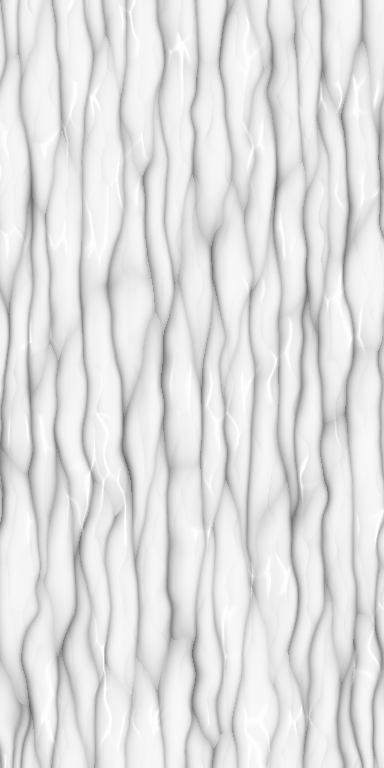
Reproduce this texture procedurally as a Shadertoy shader.

```glsl
#define STRIPS vec2(14.0, 2.1)   // strips per canvas width, across and along
#define FLAKES vec2(21.0, 7.0)   // finer flakes on the strips
#define JITTER 0.85
#define WAVER 0.24
#define GROOVE_DEPTH 0.43
#define LEFT_SHADOW 0.105
#define RIGHT_SHADOW 0.060
#define FLAKE_DEPTH 0.035
#define GLEAM 0.22
#define PAPER 0.978

float hash(vec2 p) {
    vec3 h = fract(vec3(p.xyx) * 0.1031);
    h += dot(h, h.yzx + 33.33);
    return fract((h.x + h.y) * h.z);
}

float noise(vec2 p) {
    vec2 cell = floor(p), f = fract(p);
    f = f * f * (3.0 - 2.0 * f);
    float low = mix(hash(cell), hash(cell + vec2(1, 0)), f.x);
    float high = mix(hash(cell + vec2(0, 1)), hash(cell + vec2(1, 1)), f.x);
    return mix(low, high, f.y);
}

// Offset from q to a scattered seed; every column is shifted along its length
vec2 seedOffset(vec2 q, vec2 neighbour) {
    float column = floor(q.x) + neighbour.x;
    float shift = hash(vec2(column, 71.0));
    float row = floor(q.y + shift) + neighbour.y;
    vec2 id = vec2(column, row);
    vec2 jitter = vec2(hash(id + 13.0), hash(id + 47.0)) - 0.5;
    return id + 0.5 + JITTER * jitter - vec2(0.0, shift) - q;
}

// Shadow gathered from all borders of the cell that holds q
float grooves(vec2 q, float leftWidth, float rightWidth) {
    vec2 nearest = vec2(9.0);
    for (int i = -2; i <= 2; i++)
        for (int j = -1; j <= 1; j++) {
            vec2 seed = seedOffset(q, vec2(i, j));
            if (dot(seed, seed) < dot(nearest, nearest)) nearest = seed;
        }
    float shadow = 0.0;
    for (int i = -2; i <= 2; i++)
        for (int j = -1; j <= 1; j++) {
            vec2 seed = seedOffset(q, vec2(i, j));
            vec2 gap = seed - nearest;
            if (dot(gap, gap) < 1e-5) continue;
            vec2 normal = normalize(gap);
            float d = dot(0.5 * (seed + nearest), normal);
            float width = mix(leftWidth, rightWidth, smoothstep(-0.6, 0.6, normal.x));
            float steepness = mix(0.2, 1.0, normal.x * normal.x);
            shadow += steepness * exp(-sqrt(d * d + 0.0003) / width);
        }
    return shadow;
}

void mainImage(out vec4 fragColor, in vec2 fragCoord) {
    vec2 p = fragCoord / iResolution.x;

    // Wavering strips
    vec2 q = p * STRIPS;
    q.x += WAVER * 2.0 * (noise(p * vec2(12.0, 7.0)) - 0.5);
    q.x += WAVER * 0.7 * (noise(p * vec2(20.0, 17.0) + 31.0) - 0.5);
    q.y += 0.25 * (noise(p * vec2(18.0, 6.0) + 57.0) - 0.5);

    // Grooves, deeper in some stretches than in others
    float depth = GROOVE_DEPTH * mix(0.45, 1.55, noise(p * vec2(15.0, 4.0) + 83.0));
    float shadow = depth * grooves(q, LEFT_SHADOW, RIGHT_SHADOW);
    shadow = 0.75 * (1.0 - exp(-shadow / 0.75));

    // Faint flakes and streaks on the faces
    vec2 flakePos = p * FLAKES + vec2(0.6, 0.3) * noise(p * vec2(25.0, 16.0));
    float flake = grooves(flakePos, 0.22, 0.04);
    float streak = noise(p * vec2(55.0, 6.0) + 19.0);
    float value = PAPER - shadow - FLAKE_DEPTH * flake * streak - 0.015 * streak;

    // Rare bright ridges
    float ridge = grooves(flakePos + vec2(0.08, 0.0), 0.05, 0.05);
    float rare = smoothstep(0.64, 0.88, noise(p * vec2(15.0, 8.0) + 101.0));
    value = min(value + GLEAM * ridge * rare, 0.992);

    fragColor = vec4(vec3(value), 1.0);
}
```
